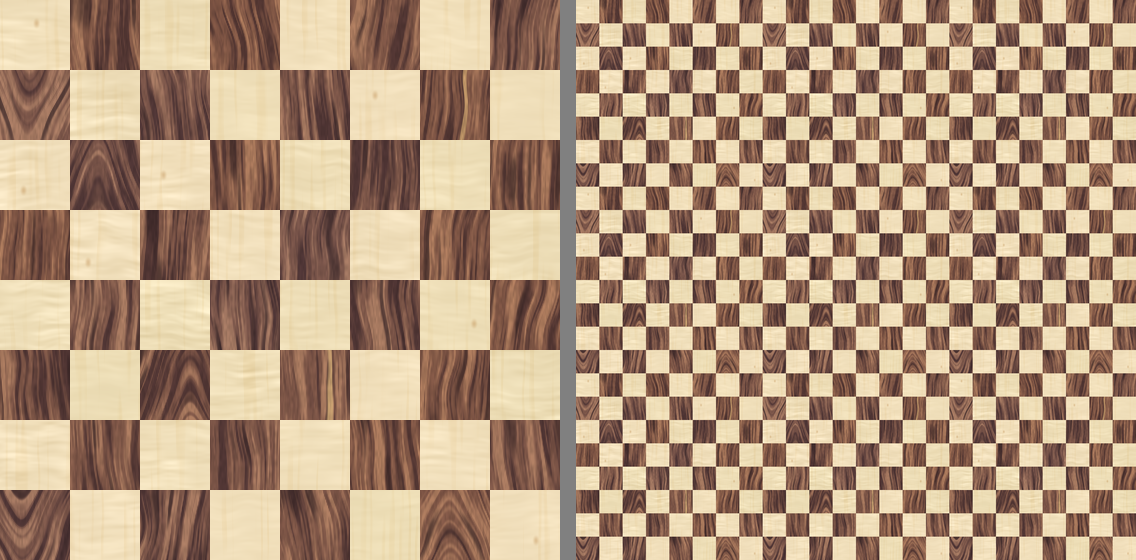
Left, the tile; right, the same tile 3 across and 3 down.
Give the GLSL for this pattern, as a WebGL 1 fragment shader.

```glsl
precision highp float;
uniform vec2 u_resolution;

float hash(vec2 p) {
  vec3 q = fract(vec3(p.xyx) * 0.1031);
  q += dot(q, q.yzx + 33.33);
  return fract((q.x + q.y) * q.z);
}

float noise(vec2 p) {
  vec2 i = floor(p), f = fract(p);
  f = f * f * (3.0 - 2.0 * f);
  return mix(mix(hash(i), hash(i + vec2(1.0, 0.0)), f.x),
             mix(hash(i + vec2(0.0, 1.0)), hash(i + 1.0), f.x), f.y);
}

// Dark veneer: upright streaks, sometimes arched or with a pale sapwood strip
vec3 rosewood(vec2 p, vec2 id) {
  vec2 seed = 60.0 * vec2(hash(id + 11.0), hash(id + 23.0));
  float wobble = 0.13 * (noise(p * vec2(2.0, 1.7) + seed) - 0.5);
  float lean = 0.32 * (hash(id + 31.0) - 0.5);
  float straight = p.x + lean * p.y + wobble;
  float center = 0.25 + 0.5 * hash(id + 37.0);
  float side = hash(id + 41.0) < 0.5 ? -1.0 : 1.0;
  float arched = length(vec2(p.x - center, 0.13)) + side * 0.34 * p.y + wobble;
  float across = hash(id + 43.0) > 0.81 ? arched : straight;
  vec2 grain = vec2(across, p.y);

  float broad = noise(grain * vec2(6.0, 0.7) + seed);
  float bands = noise(grain * vec2(17.0, 1.0) + seed + 17.0);
  float fine = noise(grain * vec2(42.0, 2.2) + seed + 29.0);
  float tone = 0.5 + 1.75 * (0.32 * broad + 0.4 * bands + 0.28 * fine - 0.5);
  tone += 0.14 * (hash(id + 47.0) - 0.5);

  vec3 color = mix(vec3(0.31, 0.21, 0.20), vec3(0.48, 0.335, 0.275), smoothstep(0.12, 0.5, tone));
  color = mix(color, vec3(0.65, 0.48, 0.37), smoothstep(0.48, 0.9, tone));

  // Near-black veins
  float vein = smoothstep(0.68, 0.92, noise(grain * vec2(12.0, 0.9) + seed + 53.0));
  color = mix(color, vec3(0.22, 0.15, 0.15), 0.7 * vein);

  // Sapwood strip, tapering along the grain
  float stripCenter = 0.1 + 0.8 * hash(id + 59.0);
  float stripWidth = 0.015 + 0.07 * noise(vec2(p.y * 1.6, 0.5) + seed);
  float strip = 1.0 - smoothstep(0.4, 1.0, abs(straight - stripCenter) / stripWidth);
  strip *= step(0.82, hash(id + 61.0)) * (0.65 + 0.35 * fine);
  color = mix(color, vec3(0.80, 0.66, 0.45), strip);

  // Short open pores and a slight red or violet cast
  color *= 1.0 + 0.16 * (noise(p * vec2(46.0, 12.0) + seed) - 0.5);
  return color * mix(vec3(1.03, 0.99, 0.96), vec3(0.98, 0.98, 1.04), hash(id + 67.0));
}

// Pale veneer: rippled figure lying across faint upright growth lines
vec3 maple(vec2 p, vec2 id) {
  vec2 seed = 60.0 * vec2(hash(id + 71.0), hash(id + 73.0));
  float slope = 0.16 * (hash(id + 79.0) - 0.5);
  float warp = 0.09 * noise(p * vec2(3.0, 2.0) + seed);
  float height = p.y + slope * p.x + warp;
  float ripple = 0.65 * noise(vec2(p.x * 2.3, height * 15.0) + seed)
               + 0.35 * noise(vec2(p.x * 5.0, height * 27.0) + seed + 19.0) - 0.5;
  float patches = noise(p * 2.5 + seed + 31.0);
  float strength = (0.04 + 0.11 * hash(id + 83.0)) * (0.4 + patches);
  float growth = noise(vec2(p.x * 22.0 + warp * 9.0, p.y * 0.8) + seed);

  vec3 color = mix(vec3(0.95, 0.88, 0.74), vec3(0.93, 0.87, 0.715), hash(id + 89.0));
  color *= 1.0 + ripple * strength * vec3(0.8, 1.0, 1.5);
  color -= vec3(0.012, 0.025, 0.045) * smoothstep(0.6, 0.95, growth);
  color += 0.025 * (patches - 0.5);

  // Occasional tiny knot
  vec2 knot = 0.2 + 0.6 * vec2(hash(id + 97.0), hash(id + 101.0));
  float spot = 1.0 - smoothstep(0.0, 0.06, length((p - knot) * vec2(1.0, 0.65)));
  return mix(color, vec3(0.78, 0.61, 0.39), 0.5 * spot * step(0.78, hash(id + 103.0)));
}

void main() {
  vec2 board = gl_FragCoord.xy / u_resolution * 8.0;
  vec2 id = mod(floor(board), 8.0);
  vec2 local = fract(board);

  // Smooth checker mask: the lower left square is dark
  float parity = mod(id.x + id.y, 2.0) * 2.0 - 1.0;
  vec2 edge = 0.5 - abs(local - 0.5);
  float pixel = 8.0 / min(u_resolution.x, u_resolution.y);
  float pale = clamp(0.5 + parity * min(edge.x, edge.y) / pixel, 0.0, 1.0);

  gl_FragColor = vec4(mix(rosewood(local, id), maple(local, id), pale), 1.0);
}
```
